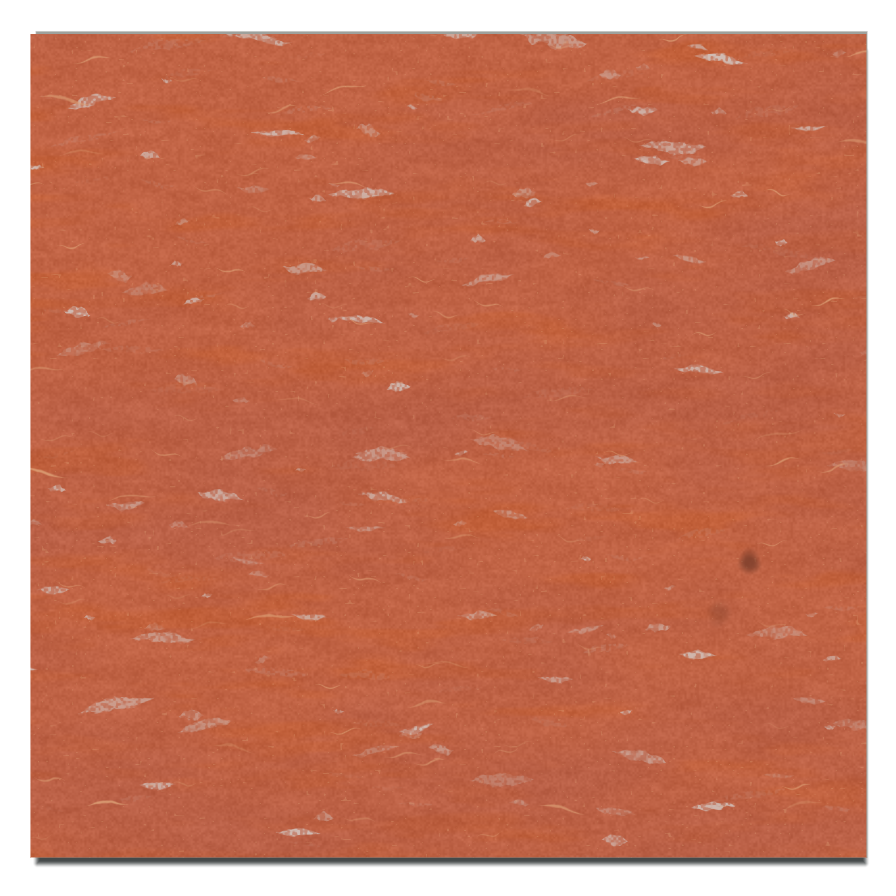
Reproduce this texture procedurally as a Shadertoy shader.

```glsl
// Terracotta linoleum tile with pale flakes and fine fibres, on white with a thin shadow.

const vec3 CLAY = vec3(0.755, 0.388, 0.268);
const vec3 CLAY_ORANGE = vec3(0.765, 0.375, 0.215);
const vec3 CLAY_ROSE = vec3(0.705, 0.365, 0.285);
const vec3 FLAKE_PINK = vec3(0.775, 0.535, 0.465);
const vec3 FLAKE_PALE = vec3(0.82, 0.745, 0.715);
const vec3 FIBRE_CREAM = vec3(0.87, 0.64, 0.47);
const vec3 SMUDGE_BROWN = vec3(0.46, 0.23, 0.16);
const vec3 EDGE_GREY = vec3(0.62, 0.63, 0.61);
const vec3 SHADOW_GREY = vec3(0.27, 0.29, 0.29);
const vec2 TILE_MIN = vec2(0.034, 0.043);
const vec2 TILE_MAX = vec2(0.967, 0.962);
const float GRAIN = 0.075;
const float SOFTNESS = 0.0012;

float hash(vec2 p) {
    vec3 q = fract(vec3(p.xyx) * 0.1031);
    q += dot(q, q.yzx + 33.33);
    return fract((q.x + q.y) * q.z);
}

float noise(vec2 p) {
    vec2 i = floor(p), f = fract(p);
    f = f * f * (3.0 - 2.0 * f);
    return mix(mix(hash(i), hash(i + vec2(1, 0)), f.x),
               mix(hash(i + vec2(0, 1)), hash(i + vec2(1, 1)), f.x), f.y);
}

float fbm(vec2 p) {
    return 0.55 * noise(p) + 0.3 * noise(p * 2.1 + 7.3) + 0.15 * noise(p * 4.3 + 3.1);
}

// Signed distance to a box given by its corners.
float boxDistance(vec2 p, vec2 low, vec2 high) {
    vec2 d = abs(p - 0.5 * (low + high)) - 0.5 * (high - low);
    return length(max(d, 0.0)) + min(max(d.x, d.y), 0.0);
}

// Scattered ragged lenses: x is coverage, y is paleness.
vec2 scatter(vec2 p, vec2 cell, vec2 halfSize, float density, float bend, float seed) {
    vec2 id = floor(p / cell);
    vec2 result = vec2(0.0);
    for (int j = -1; j <= 1; j++)
    for (int i = -1; i <= 1; i++) {
        vec2 key = id + vec2(i, j) + seed;
        if (hash(key) > density) continue;
        vec2 centre = (id + vec2(i, j) + vec2(hash(key + 11.7), hash(key + 23.1))) * cell;
        float size = hash(key + 37.9);
        vec2 extent = halfSize * mix(0.4, 1.0, size * size);
        extent.y *= mix(0.6, 1.2, hash(key + 41.3));
        float angle = (hash(key + 53.7) - 0.5) * 0.45;
        vec2 q = mat2(cos(angle), -sin(angle), sin(angle), cos(angle)) * (p - centre);
        float along = q.x / extent.x;
        q.y += bend * sin(along * 2.5 + 6.28 * size);
        q.y += extent.y * 0.7 * (noise(vec2(along * 3.0, key.x + key.y)) - 0.5);
        float ragged = 0.9 * (fbm(p * vec2(110.0, 210.0) + key) - 0.5);
        float lens = abs(q.y) / extent.y + along * along + ragged;
        float strength = mix(0.3, 1.0, hash(key + 67.3));
        float cover = smoothstep(-SOFTNESS, SOFTNESS, (1.0 - lens) * extent.y) * strength;
        if (cover > result.x) result = vec2(cover, hash(key + 79.1));
    }
    return result;
}

float smudge(vec2 p, vec2 centre, float radius) {
    float wobble = 0.004 * (noise(p * 90.0) - 0.5);
    return 1.0 - smoothstep(0.2 * radius, radius, length(p - centre) + wobble);
}

vec3 tileColor(vec2 p) {
    // Clay body with long horizontal clouds and fine grain
    float streak = fbm(p * vec2(9.0, 48.0));
    float cloud = fbm(p * vec2(3.0, 7.0) + 19.0);
    vec3 color = mix(CLAY, CLAY_ORANGE, 0.75 * smoothstep(0.5, 0.8, streak));
    float rose = smoothstep(0.4, 0.75, cloud + 0.2 * (0.5 - p.y));
    color = mix(color, CLAY_ROSE, 0.5 * rose);
    color += 0.05 * (fbm(p * vec2(25.0, 95.0) + 5.0) - 0.5);
    float grain = noise(p * 430.0);
    color += GRAIN * (0.6 * grain + 0.4 * noise(p * 210.0) - 0.5);

    // Faint veils, pale flakes, and small chips
    float speckle = smoothstep(0.2, 0.75, noise(p * 360.0 + 31.0));
    vec2 veil = scatter(p, vec2(0.11, 0.045), vec2(0.045, 0.006), 0.5, 0.001, 3.0);
    color = mix(color, FLAKE_PINK, 0.4 * veil.x * speckle);
    vec2 flake = scatter(p, vec2(0.105, 0.075), vec2(0.042, 0.0085), 0.58, 0.001, 91.0);
    vec2 chip = scatter(p, vec2(0.07, 0.06), vec2(0.014, 0.005), 0.3, 0.001, 157.0);
    flake = flake.x > chip.x ? flake : chip;
    vec3 flakeColor = mix(FLAKE_PINK, FLAKE_PALE, clamp(0.65 * speckle + 0.5 * flake.y, 0.0, 1.0));
    color = mix(color, flakeColor, flake.x * mix(0.6, 1.0, speckle));

    // Bent cream fibres and tiny bright specks
    vec2 fibre = scatter(p, vec2(0.08, 0.055), vec2(0.026, 0.0017), 0.42, 0.0022, 211.0);
    color = mix(color, FIBRE_CREAM, 0.8 * fibre.x);
    float speck = smoothstep(0.9, 0.99, noise(p * vec2(210.0, 300.0) + 61.0));
    color = mix(color, FIBRE_CREAM, 0.3 * speck);

    // Two soft stains
    color = mix(color, SMUDGE_BROWN, 0.75 * smudge(p, vec2(0.836, 0.373), 0.016));
    return mix(color, SMUDGE_BROWN, 0.28 * smudge(p, vec2(0.803, 0.315), 0.018));
}

void mainImage(out vec4 fragColor, in vec2 fragCoord) {
    float side = min(iResolution.x, iResolution.y);
    vec2 p = (fragCoord - 0.5 * (iResolution.xy - side)) / side;
    float pixel = 1.0 / side;

    // White ground, grey rim, and shadow under the lower edge
    vec3 color = vec3(1.0);
    float shadow = boxDistance(p, TILE_MIN + vec2(0.008, -0.006), TILE_MAX - vec2(0.002, 0.02));
    color = mix(color, SHADOW_GREY, 1.0 - smoothstep(-0.003, 0.006, shadow));
    float rim = boxDistance(p, TILE_MIN + vec2(0.006, 0.0), TILE_MAX + vec2(0.001, 0.003));
    color = mix(color, EDGE_GREY, 1.0 - smoothstep(-pixel, pixel, rim));

    float tile = boxDistance(p, TILE_MIN, TILE_MAX);
    color = mix(color, tileColor(p), 1.0 - smoothstep(-0.5 * pixel, 0.5 * pixel, tile));
    fragColor = vec4(clamp(color, 0.0, 1.0), 1.0);
}
```
